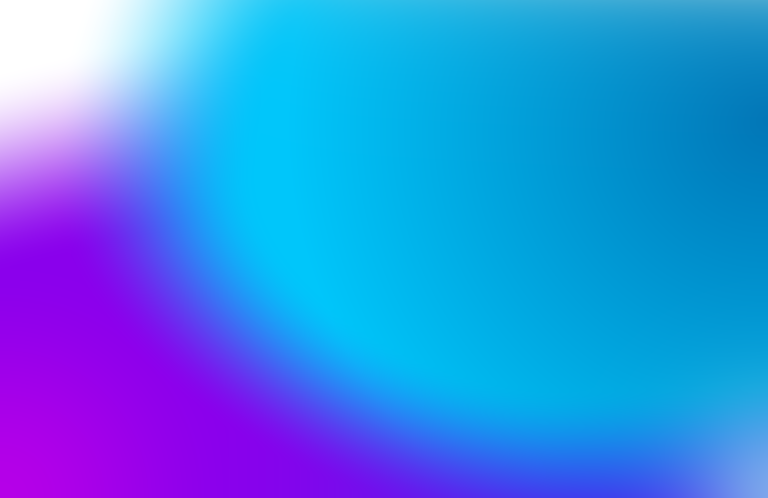
Give the GLSL for this background, as a Shadertoy shader.

```glsl
const vec2 FRAME = vec2(1.536, 1.0);

const vec3 WHITE = vec3(1.0);
const vec3 MAGENTA = vec3(0.71, 0.0, 0.91);
const vec3 VIOLET = vec3(0.54, 0.0, 0.925);
const vec3 INDIGO = vec3(0.26, 0.17, 0.93);
const vec3 CYAN = vec3(0.0, 0.775, 0.98);
const vec3 DEEP_BLUE = vec3(0.0, 0.46, 0.715);
const vec3 PALE_BLUE = vec3(0.58, 0.81, 0.92);
const vec3 HAZE = vec3(0.75, 0.85, 0.87);

const vec2 POOL_CENTER = vec2(1.12, 0.64);
const vec2 POOL_RADII_LOW = vec2(0.84, 0.58);   // left, bottom
const vec2 POOL_RADII_HIGH = vec2(1.8, 0.96);   // right, top
const float POOL_POWER = 1.8;
const vec2 POOL_FADE = vec2(0.72, 1.22);

const vec2 SHADE_CENTER = vec2(1.536, 0.76);
const float SHADE_REACH = 0.96;
const vec2 GLOW_CENTER = vec2(1.57, 0.0);
const float GLOW_RADIUS = 0.19;
const float GLOW_STRENGTH = 0.75;
const float HAZE_DEPTH = 0.07;

// Violet floor with a white upper-left corner
vec3 backdrop(vec2 p) {
    vec3 color = mix(MAGENTA, VIOLET, smoothstep(0.0, 0.5, length(p)));
    color = mix(color, INDIGO, smoothstep(0.4, 1.3, p.x));
    float whiteness = smoothstep(0.45, 0.86, p.y - 0.25 * p.x);
    return mix(color, WHITE, whiteness);
}

// Coverage of the soft, lopsided superellipse
float poolMask(vec2 p) {
    vec2 offset = p - POOL_CENTER;
    vec2 radii = mix(POOL_RADII_LOW, POOL_RADII_HIGH, step(0.0, offset));
    vec2 terms = pow(abs(offset) / radii, vec2(POOL_POWER));
    float radius = pow(terms.x + terms.y, 1.0 / POOL_POWER);
    return 1.0 - smoothstep(POOL_FADE.x, POOL_FADE.y, radius);
}

// Cyan darkening toward the right edge
vec3 poolColor(vec2 p) {
    float t = distance(p, SHADE_CENTER) / SHADE_REACH;
    return mix(DEEP_BLUE, CYAN, clamp(t, 0.0, 1.0));
}

void mainImage(out vec4 fragColor, in vec2 fragCoord) {
    vec2 uv = fragCoord / iResolution.xy;
    vec2 p = uv * FRAME;

    vec3 color = mix(backdrop(p), poolColor(p), poolMask(p));

    // Pale glow in the lower-right corner
    vec2 toGlow = (p - GLOW_CENTER) / GLOW_RADIUS;
    color = mix(color, PALE_BLUE, GLOW_STRENGTH * exp(-dot(toGlow, toGlow)));

    // Thin haze along the top, strongest at the right
    float haze = exp((p.y - 1.0) / HAZE_DEPTH);
    haze *= smoothstep(0.1, 0.5, uv.x) * mix(0.08, 0.38, uv.x);
    color = mix(color, HAZE, haze);

    fragColor = vec4(color, 1.0);
}
```
